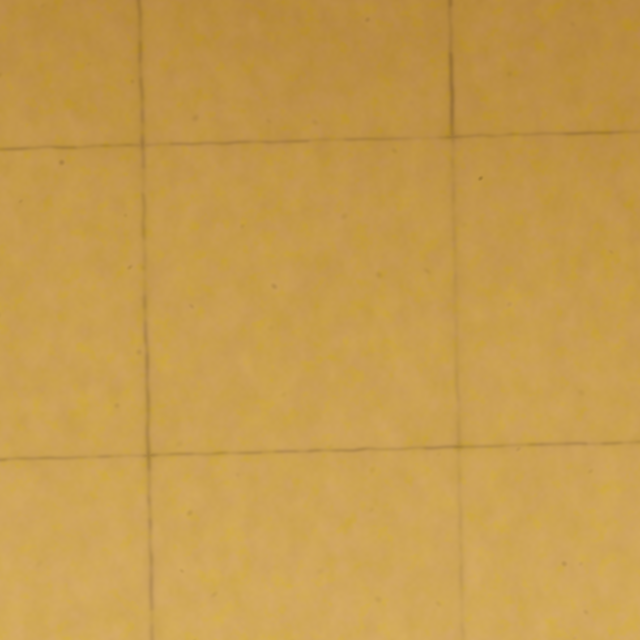
Write a WebGL 1 fragment shader that draws this texture.

```glsl
precision highp float;

uniform vec2 u_resolution;

float hash(vec2 p) {
  vec3 q = fract(p.xyx * 0.1031);
  q += dot(q, q.yzx + 33.33);
  return fract((q.x + q.y) * q.z);
}

float noise(vec2 p) {
  vec2 i = floor(p);
  vec2 f = fract(p);
  f = f * f * (3.0 - 2.0 * f);
  return mix(mix(hash(i), hash(i + vec2(1.0, 0.0)), f.x),
             mix(hash(i + vec2(0.0, 1.0)), hash(i + 1.0), f.x), f.y);
}

// Each octave is rotated to hide the lattice
float fbm(vec2 p) {
  float sum = 0.0;
  float amplitude = 0.5;
  for (int i = 0; i < 3; i++) {
    p = mat2(0.8, 0.6, -0.6, 0.8) * p;
    sum += amplitude * noise(p);
    p = p * 1.9 + 17.3;
    amplitude *= 0.5;
  }
  return sum / 0.875;
}

// Soft worn seam: across and along are in canvas units
float seam(float across, float along, float id, float width) {
  float wobble = (noise(vec2(along * 40.0, id * 9.0 + 40.0)) - 0.5) * 0.0025;
  float d = (across + wobble) / width;
  float patches = smoothstep(0.25, 0.8, noise(vec2(along * 55.0, id * 7.0 + 80.0)));
  float fade = noise(vec2(along * 7.0, id * 5.0 + 120.0));
  return exp(-d * d) * (0.2 + 0.5 * patches + 0.4 * fade);
}

// Sparse dark flecks, one candidate per cell
float flecks(vec2 uv, float cells, float density) {
  vec2 cell = floor(uv * cells);
  vec2 center = 0.15 + 0.7 * vec2(hash(cell + 11.0), hash(cell + 37.0));
  vec2 d = (fract(uv * cells) - center) / cells;
  d.x += d.y * (hash(cell + 53.0) - 0.5);
  float radius = mix(0.005, 0.009, hash(cell + 71.0));
  float strength = mix(0.3, 1.0, hash(cell + 97.0));
  return step(hash(cell + 5.0), density) * strength
       * (1.0 - smoothstep(0.0, 1.0, length(d) / radius));
}

void main() {
  vec2 uv = gl_FragCoord.xy / u_resolution;

  // Light falls from the lower left to the upper right
  float shade = uv.y + 0.16 * (uv.x - 0.5) * uv.y;
  shade += (fbm(uv * 5.0 + 3.0) - 0.5) * 0.08;
  vec3 color = mix(vec3(0.825, 0.665, 0.365), vec3(0.782, 0.615, 0.309),
                   smoothstep(-0.1, 0.65, shade));
  color = mix(color, vec3(0.716, 0.537, 0.245), smoothstep(0.45, 1.12, shade));

  // Soft yellow and pinkish mottling with faint grain
  float mottle = fbm(uv * 55.0 + 21.0) - 0.5;
  float yellow = smoothstep(0.56, 0.85, fbm(uv * 58.0 + 91.0));
  float grain = noise(uv * 150.0 + 7.0) - 0.5;
  color += mottle * vec3(0.006, -0.012, 0.09);
  color += yellow * vec3(0.004, 0.01, -0.055);
  color += grain * vec3(0.009, 0.009, 0.012);
  color += (fbm(uv * vec2(42.0, 30.0) + 60.0) - 0.5) * 0.035;

  // Slightly skewed grid of square tiles
  vec2 grid = vec2(uv.x - 0.238 + 0.02 * uv.y,
                   uv.y - 0.2825 - 0.027 * uv.x) / 0.485;
  vec2 id = floor(grid + 0.5);
  vec2 across = (grid - id) * 0.485;
  float vertical = seam(across.x, uv.y, id.x, 0.0042);
  float horizontal = seam(across.y, uv.x, id.y + 20.0, 0.0034);

  // The right seam is stained near the top and worn away below
  float stain = smoothstep(0.76, 0.83, uv.y);
  vertical *= mix(1.0, 0.45 + 0.9 * stain, step(0.5, id.x));
  vec2 spread = across / 0.012;
  float halo = exp(-spread.x * spread.x) + 0.5 * exp(-spread.y * spread.y);
  float corner = exp(-dot(across, across) / 0.00006);
  float dirt = 0.125 * max(vertical, horizontal) + 0.018 * halo + 0.06 * corner;
  color *= 1.0 - dirt * vec3(0.9, 1.0, 1.0);

  // Flecks and faint specks
  float fleck = max(flecks(uv, 6.0, 0.3), 0.35 * flecks(uv + 0.37, 13.0, 0.25));
  color *= 1.0 - fleck * vec3(0.19, 0.21, 0.28);

  gl_FragColor = vec4(clamp(color, 0.0, 1.0), 1.0);
}
```
